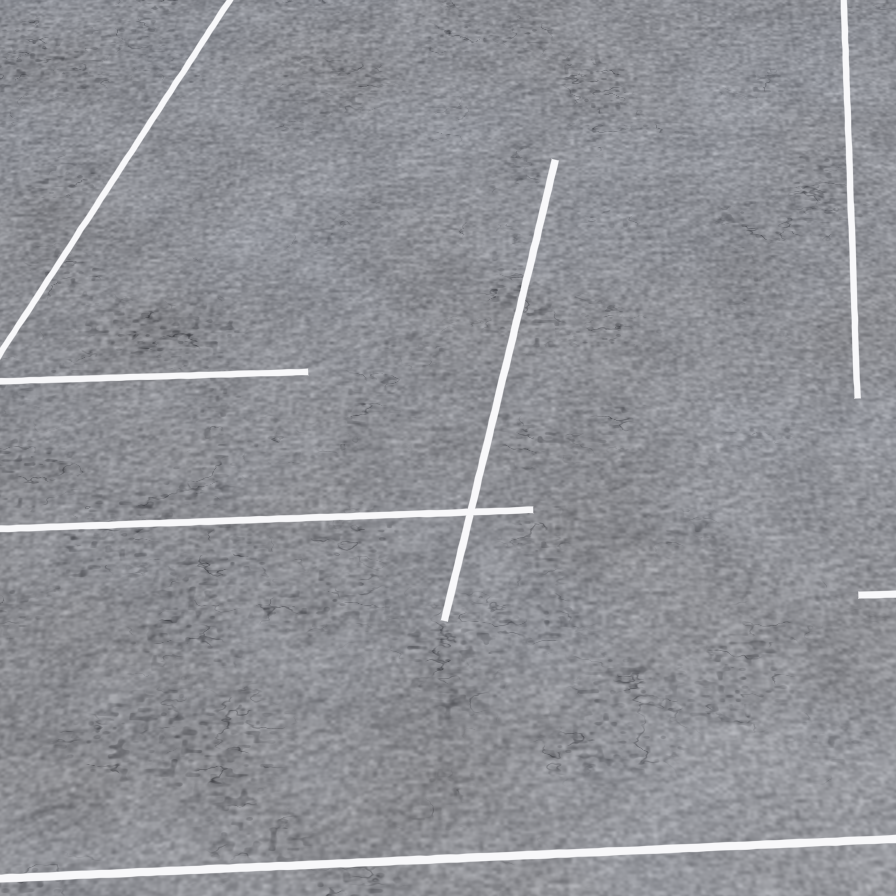
Write a WebGL 1 fragment shader that draws this texture.

```glsl
precision highp float;
// Grey asphalt seen at a slant, with thin white painted lines across it.
// The surface layers mottling, embossed grain and sparse dark cracks from
// value noise; each line is an antialiased, square-ended segment.

uniform vec2 u_resolution;

const vec3 ASPHALT = vec3(0.548, 0.554, 0.576);
const vec3 PAINT = vec3(0.972, 0.972, 0.980);
const float MOTTLE = 0.13;
const float GRAIN = 0.085;
const float RELIEF = 0.085;
const float CRACK_DARKNESS = 0.13;
const float PIT_DARKNESS = 0.10;
const float EDGE_WOBBLE = 0.0007;

float hash(vec2 p) {
  vec3 q = fract(vec3(p.xyx) * 0.1031);
  q += dot(q, q.yzx + 33.33);
  return fract((q.x + q.y) * q.z);
}

float noise(vec2 p) {
  vec2 cell = floor(p);
  vec2 f = fract(p);
  f = f * f * (3.0 - 2.0 * f);
  return mix(mix(hash(cell), hash(cell + vec2(1.0, 0.0)), f.x),
             mix(hash(cell + vec2(0.0, 1.0)), hash(cell + 1.0), f.x), f.y);
}

float fbm(vec2 p) {
  float sum = 0.0;
  float amp = 0.5;
  for (int i = 0; i < 4; i++) {
    sum += amp * noise(p);
    p = mat2(1.6, 1.2, -1.2, 1.6) * p + 17.3;
    amp *= 0.5;
  }
  return sum / 0.9375;
}

// Soft elliptical patch of worn surface
float patchAt(vec2 uv, vec2 center, vec2 radius) {
  vec2 d = (uv - center) / radius;
  return exp(-dot(d, d));
}

// Coverage of a straight segment with square ends
float stripe(vec2 uv, vec2 a, vec2 b, float halfWidth) {
  vec2 dir = normalize(b - a);
  vec2 d = uv - 0.5 * (a + b);
  float along = abs(dot(d, dir)) - 0.5 * length(b - a);
  float across = abs(dot(d, vec2(-dir.y, dir.x))) - halfWidth;
  float px = 0.8 / u_resolution.y;
  return 1.0 - smoothstep(-px, px, max(along, across));
}

vec3 asphalt(vec2 uv) {
  // Finer texture towards the far (upper) side
  float depth = 1.0 + 0.4 * uv.y;
  vec2 ground = vec2((uv.x - 0.5) * depth, uv.y * depth * 1.25) + 3.0;

  float broad = fbm(ground * 5.0) - 0.5;
  float mottle = fbm(ground * 17.0 + 8.0) - 0.5;
  float grain = noise(ground * 210.0) - 0.5;
  vec2 light = vec2(-0.0022, 0.0030);
  vec2 bumps = ground * vec2(95.0, 120.0);
  float relief = noise(bumps + light * 120.0) - noise(bumps - light * 120.0);
  relief += 0.6 * (noise(ground * 170.0 + 0.4) - noise(ground * 170.0 - 0.4));

  // Worn areas hold most of the cracks and pits
  float worn = smoothstep(0.50, 0.72, fbm(ground * 9.0 + 41.0));
  worn += 0.8 * patchAt(uv, vec2(0.39, 0.335), vec2(0.055, 0.04));
  worn += 0.6 * patchAt(uv, vec2(0.48, 0.27), vec2(0.05, 0.03));
  worn += 0.8 * patchAt(uv, vec2(0.615, 0.43), vec2(0.025, 0.015));
  worn += 0.7 * patchAt(uv, vec2(0.36, 0.74), vec2(0.045, 0.025));
  worn += 0.7 * patchAt(uv, vec2(0.57, 0.74), vec2(0.025, 0.015));
  worn += 0.7 * patchAt(uv, vec2(0.075, 0.465), vec2(0.025, 0.012));
  worn = min(worn, 1.0);
  float ridge = abs(fbm(ground * vec2(24.0, 34.0) + 5.0) - 0.5);
  float crack = (1.0 - smoothstep(0.0, 0.035, ridge))
              * smoothstep(0.42, 0.70, noise(ground * 48.0 + 2.0));
  float pits = smoothstep(0.60, 0.88, noise(ground * vec2(105.0, 135.0) + 70.0));

  float tone = MOTTLE * (0.55 * broad + 0.8 * mottle);
  tone += GRAIN * grain + RELIEF * relief;
  tone -= worn * (CRACK_DARKNESS * crack + PIT_DARKNESS * pits);
  tone += 0.025 * patchAt(uv, vec2(0.88, 0.10), vec2(0.22, 0.16));
  tone += 0.010 * (uv.x - 0.5) + 0.008;
  vec3 tint = vec3(-0.005, 0.0, 0.007) * (uv.y - 0.4 + 2.0 * broad);
  return ASPHALT + tone + tint;
}

float paintedLines(vec2 uv) {
  // Slightly uneven paint edges
  vec2 p = uv + EDGE_WOBBLE * (vec2(noise(uv * 90.0), noise(uv * 90.0 + 31.0)) - 0.5);
  float m = stripe(p, vec2(-0.065, 0.505), vec2(0.289, 1.050), 0.0034);
  m = max(m, stripe(p, vec2(-0.050, 0.573), vec2(0.344, 0.585), 0.0036));
  m = max(m, stripe(p, vec2(-0.050, 0.408), vec2(0.595, 0.431), 0.0038));
  m = max(m, stripe(p, vec2(0.496, 0.307), vec2(0.620, 0.822), 0.0041));
  m = max(m, stripe(p, vec2(0.957, 0.555), vec2(0.940, 1.050), 0.0036));
  m = max(m, stripe(p, vec2(0.958, 0.336), vec2(1.050, 0.338), 0.0040));
  m = max(m, stripe(p, vec2(-0.050, 0.0173), vec2(1.050, 0.066), 0.0046));
  return m;
}

void main() {
  vec2 uv = gl_FragCoord.xy / u_resolution;
  vec3 color = mix(asphalt(uv), PAINT, paintedLines(uv));
  gl_FragColor = vec4(clamp(color, 0.0, 1.0), 1.0);
}
```
